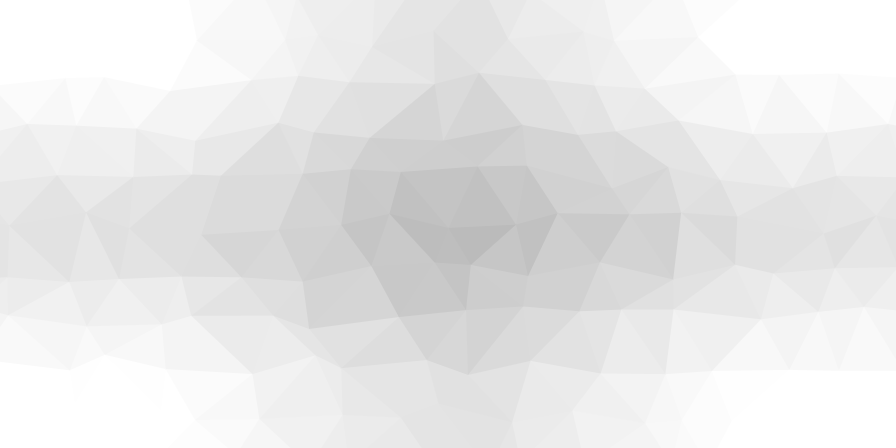
This background is drawn by a Shadertoy shader. Its source:

```glsl
const vec2 SPACING = vec2(0.135, 0.105);

vec2 hash22(vec2 p) {
    vec3 q = fract(p.xyx * vec3(0.1031, 0.1030, 0.0973));
    q += dot(q, q.yzx + 33.33);
    return fract((q.xx + q.yz) * q.zy);
}

// Jittered vertex of a skewed triangular lattice
vec2 meshVertex(vec2 id) {
    vec2 jitter = (hash22(id + 71.0) - 0.5) * vec2(0.62, 0.5);
    return (vec2(id.x + 0.5 * id.y, id.y) + jitter) * SPACING;
}

// Crossed bands of shade with a soft darker core
float shade(vec2 p) {
    vec2 d = abs(p - vec2(0.02, -0.01));
    float across = 0.12 * max(0.0, 1.0 - d.y / 0.34);
    float upright = 0.11 * max(0.0, 1.0 - d.x / 0.62);
    float core = 0.035 * (1.0 - smoothstep(0.1, 0.6, length(d * vec2(0.6, 1.0))));
    return across + upright + core;
}

// Signed distance to a directed edge, positive on its left
float edgeDistance(vec2 p, vec2 a, vec2 b) {
    vec2 along = normalize(b - a);
    return dot(p - a, vec2(-along.y, along.x));
}

// Adds one flat facet as (weighted shade, weight)
vec2 facet(vec2 p, vec2 a, vec2 b, vec2 c, float pixel) {
    float inside = min(edgeDistance(p, a, b),
                   min(edgeDistance(p, b, c), edgeDistance(p, c, a)));
    float coverage = clamp(0.5 + inside / pixel, 0.0, 1.0);
    vec2 centre = (a + b + c) / 3.0;
    float variation = 0.92 + 0.16 * hash22(floor(centre * 900.0)).x;
    return coverage * vec2(shade(centre) * variation, 1.0);
}

void mainImage(out vec4 fragColor, in vec2 fragCoord) {
    vec2 p = (fragCoord - 0.5 * iResolution.xy) / iResolution.y;
    float pixel = 1.0 / iResolution.y;
    vec2 lattice = p / SPACING;
    vec2 cell = floor(vec2(lattice.x - 0.5 * lattice.y, lattice.y));

    // Two triangles in each nearby lattice cell
    vec2 total = vec2(shade(p), 1.0) * 0.0001;
    for (int y = -1; y <= 1; y++) {
        for (int x = -1; x <= 1; x++) {
            vec2 id = cell + vec2(x, y);
            vec2 a = meshVertex(id);
            vec2 b = meshVertex(id + vec2(1, 0));
            vec2 c = meshVertex(id + vec2(0, 1));
            vec2 d = meshVertex(id + vec2(1, 1));
            total += facet(p, a, b, c, pixel);
            total += facet(p, b, d, c, pixel);
        }
    }
    fragColor = vec4(vec3(1.0 - total.x / total.y), 1.0);
}
```
